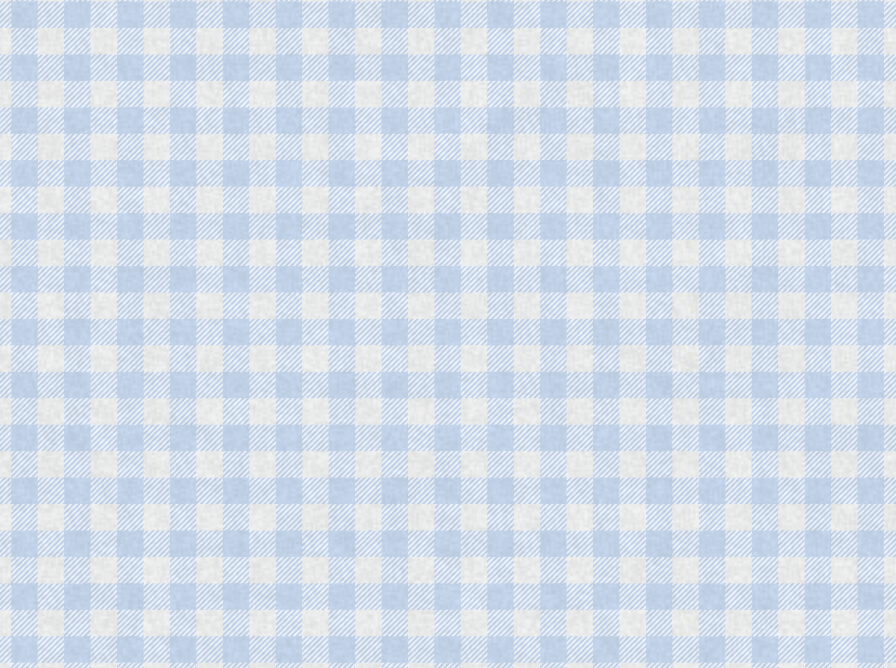
Write a Shadertoy shader that draws this pattern.

```glsl
#define REPEATS 16.94
#define BAND_CENTRE vec2(0.463, 0.35)
#define BAND_WIDTH 0.5
#define TWILL_LINES 10.0
#define THREADS 22.0
#define GRAIN 0.045
#define MOTTLE 0.018
#define FRAY 0.012
#define BLUE vec3(0.755, 0.820, 0.905)
#define WHITE vec3(0.912, 0.914, 0.916)
#define STRIPE_LIGHT vec3(0.910, 0.928, 0.955)

float hash(vec2 p) {
    return fract(sin(dot(p, vec2(127.1, 311.7))) * 43758.5453);
}

float valueNoise(vec2 p) {
    vec2 cell = floor(p);
    vec2 f = fract(p);
    f = f * f * (3.0 - 2.0 * f);
    float bottom = mix(hash(cell), hash(cell + vec2(1.0, 0.0)), f.x);
    float top = mix(hash(cell + vec2(0.0, 1.0)), hash(cell + vec2(1.0)), f.x);
    return mix(bottom, top, f.y);
}

// Coverage of a periodic band; width and pixel are fractions of one period.
float band(float x, float centre, float width, float pixel) {
    float fromCentre = abs(fract(x - centre + 0.5) - 0.5);
    return clamp((0.5 * width - fromCentre) / pixel + 0.5, 0.0, 1.0);
}

// Brightness of the cloth: crossed threads over soft, broad unevenness.
float clothShade(vec2 p) {
    float weft = valueNoise(p * THREADS * vec2(0.5, 1.0));
    float warp = valueNoise(p.yx * THREADS * vec2(0.5, 1.0) + 71.3);
    float unevenness = valueNoise(p * 2.3 + 19.7);
    return 1.0 + GRAIN * (weft + warp - 1.0) + MOTTLE * (unevenness - 0.5);
}

void mainImage(out vec4 fragColor, in vec2 fragCoord) {
    vec2 p = fragCoord / iResolution.x * REPEATS;
    float pixel = REPEATS / iResolution.x;

    // Blue bands with slightly uneven thread edges
    vec2 fray = FRAY * (vec2(valueNoise(p.yx * THREADS),
                             valueNoise(p * THREADS + 37.0)) - 0.5);
    float column = band(p.x + fray.x, BAND_CENTRE.x, BAND_WIDTH, pixel);
    float row = band(p.y + fray.y, BAND_CENTRE.y, BAND_WIDTH, pixel);

    // Rising diagonal lines where only one band passes
    float line = band((p.x - p.y) * TWILL_LINES, 0.0, 0.5, pixel * TWILL_LINES);
    vec3 twill = mix(STRIPE_LIGHT, BLUE, line);

    vec3 colour = mix(mix(WHITE, twill, column), mix(twill, BLUE, column), row);
    fragColor = vec4(colour * clothShade(p), 1.0);
}
```
